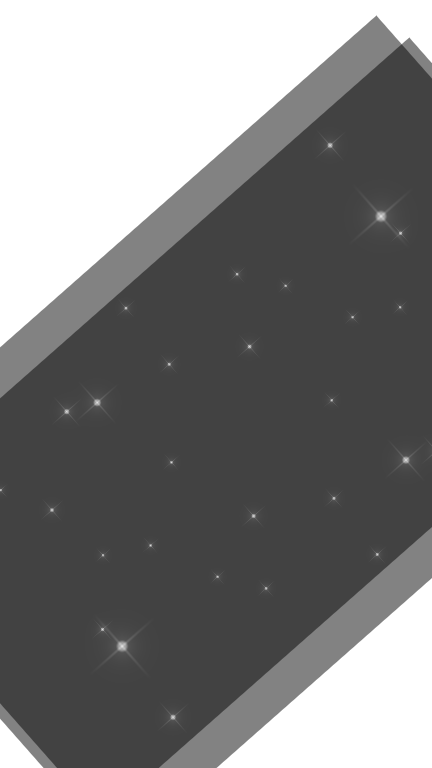
Give the GLSL for this background, as a WebGL 1 fragment shader.

```glsl
precision highp float;
uniform vec2 u_resolution;

const vec3 BACKDROP = vec3(1.0);
const float PANEL_TRANSMISSION = 0.508;
const float TILT = 0.7226;
const vec2 CENTRE = vec2(0.3276, 0.4384);
const vec2 PANEL_HALF_SIZE = vec2(0.4865, 0.2737);
const vec2 PANEL_SHIFT = vec2(-0.0066, 0.0249);
const int SMALL_STARS = 13;

float hash(float n) {
  n = fract(n * 0.1031);
  n *= n + 33.33;
  n *= n + n;
  return fract(n);
}

vec2 rotate(vec2 p, float angle) {
  float c = cos(angle), s = sin(angle);
  return vec2(c * p.x + s * p.y, c * p.y - s * p.x);
}

float boxDistance(vec2 p, vec2 halfSize) {
  vec2 d = abs(p) - halfSize;
  return length(max(d, 0.0)) + min(max(d.x, d.y), 0.0);
}

float coverage(float dist, float pixel) {
  return clamp(0.5 - dist / pixel, 0.0, 1.0);
}

// One tapering ray pair along the x axis
float spike(vec2 p) {
  float taper = max(1.0 - abs(p.x), 0.0);
  return taper * (1.0 - smoothstep(0.0, 0.05, abs(p.y)));
}

// Bright core, soft halo and crossed rays; reach is the ray length
float star(vec2 p, float reach) {
  vec2 q = p / reach;
  float r = length(q);
  float core = 0.28 * (1.0 - smoothstep(0.07, 0.16, r));
  float halo = 0.13 * exp(-4.5 * r);
  float rays = 0.11 * (spike(q) + spike(q.yx));
  return core + halo + rays;
}

// Stars of one half of the field
float starField(vec2 p) {
  float light = star(p - vec2(0.3115, 0.0985), 0.056);
  light += star(p - vec2(-0.126, 0.161), 0.037);
  for (int i = 0; i < SMALL_STARS; i++) {
    float id = float(i);
    float along = fract(id * 0.618 + 0.15 * hash(id + 3.7));
    float across = (id + hash(id + 21.3)) / float(SMALL_STARS);
    vec2 place = vec2(mix(-0.33, 0.36, along), 0.23 * across);
    float size = hash(id + 57.1);
    light += star(p - place, mix(0.012, 0.028, size * size));
  }
  return light;
}

void main() {
  float pixel = 1.0 / u_resolution.y;
  vec2 p = rotate(gl_FragCoord.xy * pixel - CENTRE, TILT);

  // Two overlapping translucent panels
  float upper = coverage(boxDistance(p - PANEL_SHIFT, PANEL_HALF_SIZE), pixel);
  float lower = coverage(boxDistance(p + PANEL_SHIFT, PANEL_HALF_SIZE), pixel);
  vec3 colour = BACKDROP;
  colour *= mix(1.0, PANEL_TRANSMISSION, upper);
  colour *= mix(1.0, PANEL_TRANSMISSION, lower);

  // The field repeats under a half turn
  float light = starField(p) + starField(-p);
  colour += light * upper * lower;

  gl_FragColor = vec4(colour, 1.0);
}
```
